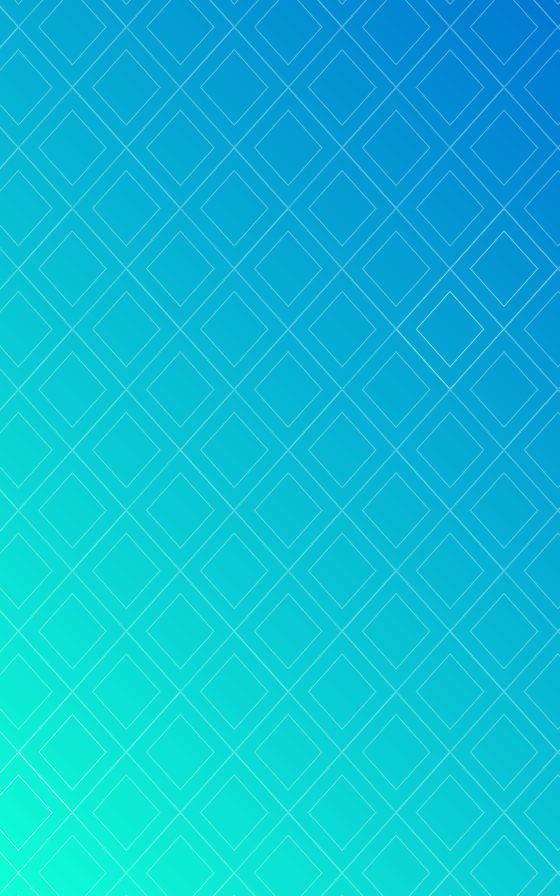
Give the GLSL for this background, as a WebGL 1 fragment shader.

```glsl
precision highp float;
// Diamond lattice of fine white lines with nested diamonds on a diagonal aqua-to-blue gradient.

uniform vec2 u_resolution;

// Lengths are fractions of the canvas width; y is measured from the top edge.
const vec2 PITCH = vec2(0.1927, 0.2158);         // diamond width and height
const vec2 FIRST_CENTER = vec2(0.1292, 0.0482);  // center of cell (0, 0)
const float INNER_RADIUS = 0.3120;               // a cell edge lies at 0.5
const float INNER_WIDTH = 0.0019;
const float OUTER_WIDTH = 0.0027;
const float INNER_ALPHA = 0.33;
const float OUTER_ALPHA = 0.30;
const float EDGE_VARIATION = 0.22;
const float GLINT_GAIN = 0.60;
const float GLINT_DIAGONAL = 6.0;                // diagonal that carries brighter cells
const float GLINT_PERIOD = 8.0;
const vec3 AQUA = vec3(0.055, 1.000, 0.835);
const vec3 BLUE = vec3(0.000, 0.470, 0.820);
const vec3 LINE_COLOR = vec3(1.0);

// Box-filtered coverage of a line, stable below one pixel.
float lineCoverage(float dist, float width, float pixel) {
  float upper = clamp((0.5 * width - dist) / pixel + 0.5, 0.0, 1.0);
  float lower = clamp((-0.5 * width - dist) / pixel + 0.5, 0.0, 1.0);
  return upper - lower;
}

// Layered sines give every lattice edge its own strength in 0..1.
float edgeStrength(vec2 edge) {
  float waves = sin(dot(edge, vec2(2.1, 3.7))) + sin(dot(edge, vec2(5.3, -1.9)) + 1.2);
  return 0.5 + 0.25 * waves;
}

// Two neighbouring cells in each period along one diagonal shine, the second one less.
float glint(vec2 cell) {
  float onDiagonal = 1.0 - step(0.5, abs(cell.x - GLINT_DIAGONAL));
  float phase = mod(cell.y + 0.5, GLINT_PERIOD);
  float inPair = step(1.0, phase) * (1.0 - step(3.0, phase));
  return onDiagonal * inPair * mix(1.0, 0.6, step(2.0, phase));
}

void main() {
  float pixel = 1.0 / u_resolution.x;
  vec2 point = vec2(gl_FragCoord.x, u_resolution.y - gl_FragCoord.y) * pixel;

  // Diagonal gradient from the lower left to the upper right corner.
  float blend = (gl_FragCoord.x + gl_FragCoord.y) / (u_resolution.x + u_resolution.y);
  vec3 color = mix(AQUA, BLUE, blend);

  // Rotated lattice axes: every diamond becomes a unit square.
  vec2 grid = (point - FIRST_CENTER) / PITCH;
  vec2 axes = vec2(grid.x + grid.y, grid.x - grid.y);
  vec2 cell = floor(axes + 0.5);
  vec2 offset = abs(axes - cell);
  float radius = max(offset.x, offset.y);
  float toCanvas = 1.0 / length(1.0 / PITCH);

  // Shared key for both sides of the nearest cell edge.
  vec2 edge = offset.x > offset.y
    ? vec2(floor(axes.x) + 0.5, cell.y)
    : vec2(cell.x, floor(axes.y) + 0.5);
  float variation = mix(1.0 - EDGE_VARIATION, 1.0 + EDGE_VARIATION, edgeStrength(edge));

  // Nested diamond and lattice lines.
  float gain = 1.0 + GLINT_GAIN * glint(cell);
  float inner = lineCoverage(abs(radius - INNER_RADIUS) * toCanvas, INNER_WIDTH, pixel);
  float outer = lineCoverage((0.5 - radius) * toCanvas, OUTER_WIDTH, pixel);
  float alpha = gain * max(inner * INNER_ALPHA, outer * OUTER_ALPHA * variation);

  gl_FragColor = vec4(mix(color, LINE_COLOR, min(alpha, 1.0)), 1.0);
}
```
